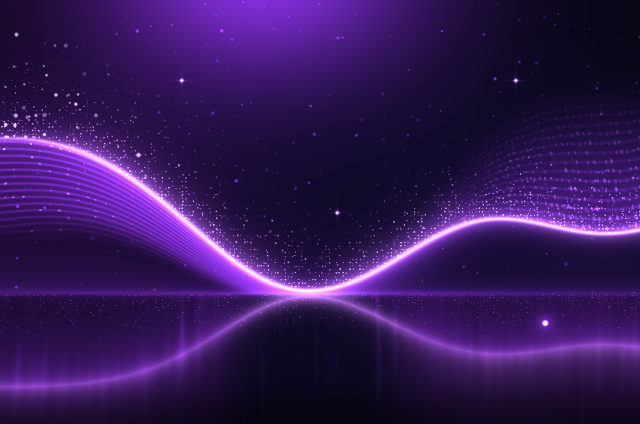
Reproduce this background procedurally as a Shadertoy shader.

```glsl
const float PI = 3.14159265, HORIZON = 0.307, ASPECT = 1.5;
const vec3 NAVY = vec3(0.035, 0.028, 0.115), PLUM = vec3(0.13, 0.05, 0.25);
const vec3 VIOLET = vec3(0.45, 0.15, 0.71), MAUVE = vec3(0.66, 0.41, 0.76);
const vec3 BLUSH = vec3(0.94, 0.8, 0.96);

vec2 hash2(vec2 p) {
    vec3 q = fract(p.xyx * vec3(0.1031, 0.103, 0.0973));
    q += dot(q, q.yzx + 33.33);
    return fract((q.xx + q.yz) * q.zy);
}

float corner(vec2 cell, vec2 offset) {
    return dot(hash2(cell + 71.0) * 2.0 - 1.0, offset);
}

float gradientNoise(vec2 p) {
    vec2 i = floor(p), f = fract(p), u = f * f * (3.0 - 2.0 * f), e = vec2(1, 0);
    return mix(mix(corner(i, f), corner(i + e, f - e), u.x),
               mix(corner(i + e.yx, f - e.yx), corner(i + 1.0, f - 1.0), u.x), u.y);
}

float ease(float t) { return 0.5 - 0.5 * cos(PI * t); }

// Height of the main wave for x in 0..1
float crest(float x) {
    float l = clamp((x - 0.01) / 0.472, 0.0, 1.0), bulge = sin(PI * l);
    float fall = mix(0.674, 0.314, ease(l)) + 0.04 * bulge * bulge;
    float rise = mix(0.314, 0.484, ease((x - 0.482) / 0.298));
    float dip = mix(0.484, 0.449, ease((x - 0.78) / 0.165));
    return x < 0.482 ? fall : (x < 0.78 ? rise : dip);
}

// One jittered dot per cell, kept where its hash is below the density
float dots(vec2 g, float density, float radius, float jitter, float seed) {
    vec2 id = floor(g) + seed, h = hash2(id), k = hash2(id + 19.7);
    float r = radius * (0.5 + 0.5 * k.y);
    float d = length(fract(g) - 0.5 - jitter * (h - 0.5));
    return (1.0 - smoothstep(r * 0.2, r, d)) * clamp((density - k.x) * 8.0, 0.0, 1.0) * (0.3 + 0.7 * h.y);
}

// Parallel lines, averaged out where they become too fine
float strands(float v, float count, float thickness, float pixel) {
    float w = pixel * count / thickness;
    float line = 1.0 - smoothstep(0.05, 0.15 + w, abs(fract(v * count) - 0.5));
    return mix(line, 0.4, clamp(w * 1.2 - 0.2, 0.0, 1.0));
}

float glint(vec2 d, float size) {
    vec2 a = abs(d) / size;
    return 0.4 * (exp(-a.x - a.y * 7.0) + exp(-a.y - a.x * 7.0)) + exp(-dot(a, a) * 8.0);
}

vec3 sky(vec2 p, float x) {
    vec3 col = mix(PLUM * 0.7, NAVY, smoothstep(0.1, 0.6, x));
    col *= 1.0 - 0.5 * smoothstep(0.6, 1.0, p.y);
    vec2 lamp = (p - vec2(0.62, 1.06)) * vec2(2.8, 4.2);
    float falloff = dot(lamp, lamp);
    col += VIOLET * exp(-falloff) + PLUM * exp(-falloff * 0.24) * 0.45;
    col += VIOLET * exp(-abs(p.y - HORIZON) / 0.06) * 0.27;
    col += VIOLET * 0.9 * dots(p * 17.0, 0.3, 0.11, 0.7, 3.0);
    col += MAUVE * 0.4 * dots(p * 38.0, 0.16, 0.15, 0.6, 8.0);
    // Zigzag of large stars
    for (float n = 0.0; n < 3.0; n++) {
        vec2 star = vec2(0.284 + 0.225 * n + 0.018 * n * n, 0.81 - 0.312 * n * (2.0 - n));
        vec2 d = p - star * vec2(ASPECT, 1);
        col += mix(VIOLET, BLUSH, exp(-length(d) * 180.0)) * glint(d, 0.012) * 1.2;
    }
    return col;
}

vec3 wave(vec2 p, float x, float pixel) {
    float top = crest(x), slope = (crest(x + 0.004) - crest(x - 0.004)) / (0.008 * ASPECT);
    float d = (p.y - top) / sqrt(1.0 + slope * slope), far = max(d, 0.0);
    float above = smoothstep(-pixel, pixel, d), below = 1.0 - above;
    float right = smoothstep(0.56, 0.95, x), left = exp(-x * 7.0);
    // Fan of strands under the left slope
    float fan = 0.234 - 0.23 * pow(clamp(x / 0.48, 0.0, 1.0), 1.3), v = (top - p.y) / fan;
    float inFan = below * (1.0 - smoothstep(0.65, 1.15, v)) * (1.0 - smoothstep(0.42, 0.48, x));
    float body = mix(0.4, 0.95, smoothstep(0.0, 0.22, x)) * (1.0 - 0.6 * v);
    vec3 col = VIOLET * inFan * (body + 0.45 * strands(v, 14.0, fan, pixel) * (1.0 - 0.4 * v));
    col += BLUSH * inFan * left * dots(vec2(x * 70.0, v * 14.0), 0.25, 0.3, 0.3, 5.0);
    // Veil under the right slope
    float veil = exp(min(d, 0.0) / 0.04) * below * smoothstep(0.48, 0.56, x);
    col += VIOLET * veil * (1.0 - 0.6 * right) * 0.9;
    // Beaded mesh rising at the right
    float lift = mix(0.05, 0.36, right), m = (p.y - top) / lift;
    float mesh = above * right * (1.0 - smoothstep(0.1, 1.1, m));
    col += VIOLET * mesh * (0.4 + 0.2 * strands(m, 16.0, lift, pixel));
    col += MAUVE * mesh * 0.6 * dots(vec2(x * 110.0 + m * 5.0, m * 16.0), 0.8, 0.4, 0.3, 6.0);
    // Dust thrown off the crest
    col += BLUSH * dots(p * 125.0, above * exp(-far / 0.06) * 0.8, 0.45, 0.4, 11.0) * 0.7;
    col += MAUVE * dots(p * 60.0, above * exp(-far / 0.1) * 0.5, 0.25, 0.6, 23.0) * 0.9;
    col += BLUSH * dots(p * 42.0, left * above * exp(-far / 0.14) * 1.2, 0.32, 0.4, 31.0);
    // Bright edge, wider where the wave is steep
    float steep = smoothstep(0.05, 0.5, abs(slope)), core = d / mix(0.0045, 0.0065, steep);
    float power = mix(0.45, 0.85, smoothstep(0.0, 0.18, x));
    float halo = exp(-abs(d) / mix(0.012, mix(0.014, 0.026, steep), above));
    col += MAUVE * halo * power * 0.85 + VIOLET * above * exp(-far / 0.06) * 0.25;
    return col + BLUSH * exp(-core * core) * power * 0.7;
}

vec3 waterFloor(vec2 p, float x) {
    float depth = max(HORIZON - p.y, 0.0), h = crest(x) - HORIZON;
    float d = h * (1.0 - 1.1 * h) - depth, side = smoothstep(0.02, 0.14, h);
    float streak = gradientNoise(vec2(p.x * 48.0, p.y * 4.0)), inner = smoothstep(-0.02, 0.02, d);
    vec3 col = mix(NAVY, PLUM * 0.75, side) * (1.0 - 0.5 * smoothstep(0.18, 0.31, depth));
    vec3 tint = mix(VIOLET, MAUVE, (0.3 + 0.4 * smoothstep(0.5, 0.8, x)) * (1.0 - inner));
    float glow = exp(-abs(d) / mix(0.055, 0.08, inner));
    col += tint * glow * (0.5 + 0.2 * streak) * mix(0.35, 1.0, side);
    col += MAUVE * exp(-abs(d) / 0.014) * mix(0.75, 0.32, side);
    // Falling streaks, shoreline glitter and one lit orb
    col += VIOLET * smoothstep(0.2, 0.6, streak) * exp(-depth / 0.12) * 0.35;
    col += MAUVE * dots(p * vec2(130, 170), 0.6 * exp(-depth / 0.05), 0.4, 0.4, 43.0) * 0.45;
    float orb = length(p - vec2(0.852 * ASPECT, 0.238));
    return col + BLUSH * (1.0 - smoothstep(0.003, 0.009, orb)) + VIOLET * exp(-orb / 0.012);
}

void mainImage(out vec4 fragColor, in vec2 fragCoord) {
    vec2 uv = fragCoord / iResolution.xy, p = uv * vec2(ASPECT, 1);
    float pixel = 1.0 / iResolution.y, rise = p.y - HORIZON;
    vec3 air = sky(p, uv.x) + wave(p, uv.x, pixel);
    vec3 col = mix(waterFloor(p, uv.x), air, smoothstep(-0.006, 0.006, rise));
    // Light along the horizon
    float line = exp(-abs(rise) / 0.007), reach = abs(uv.x - 0.485);
    col += VIOLET * line * (0.2 + 0.6 * exp(-reach / 0.22));
    col += BLUSH * line * exp(-reach * reach / 0.004) * 0.5;
    fragColor = vec4(clamp(col, 0.0, 1.0), 1);
}
```
